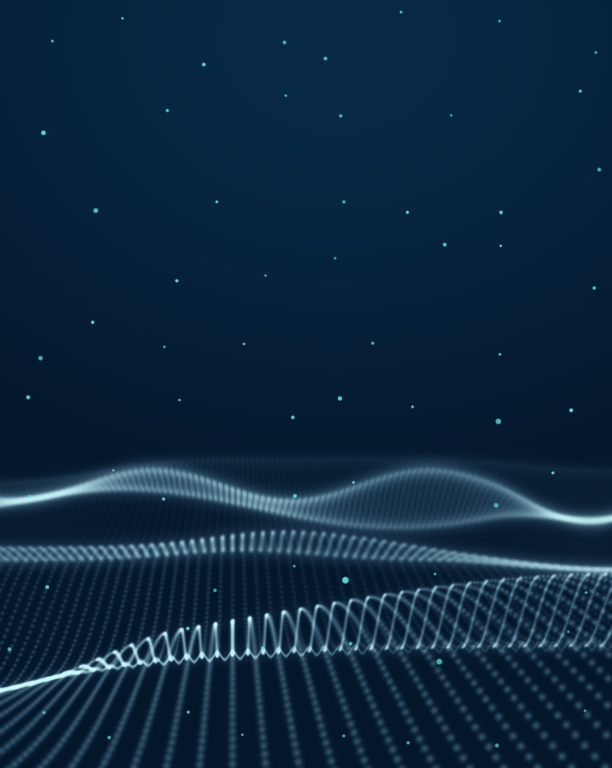
A Shadertoy shader for this background:

```glsl
// Folded waves of glowing dots under a deep blue sky with scattered teal specks.

// Palette
const vec3 NIGHT = vec3(0.012, 0.087, 0.165);
const vec3 SKY_GLOW = vec3(0.030, 0.160, 0.275);
const vec3 DOT_BLUE = vec3(0.34, 0.53, 0.64);
const vec3 DOT_WHITE = vec3(0.82, 0.99, 1.00);
const vec3 SPECK_TEAL = vec3(0.40, 0.88, 0.86);

// Layout, in canvas units
const vec2 GLOW_CENTER = vec2(0.55, 0.95);
const float VANISH_X = 0.38;
const float SPECK_ROWS = 10.0;
const float SPECK_SHARE = 0.80;

// Sheet of dots: values at each fold, from near to far
const int SHEETS = 7;
const int ROWS = 36;
const float DENSITY[8] = float[8](17.0, 36.0, 40.0, 60.0, 66.0, 100.0, 110.0, 125.0);
const float RADIUS[8] = float[8](0.0052, 0.0022, 0.0021, 0.0030, 0.0034, 0.0040, 0.0040, 0.0040);
const float STRENGTH[8] = float[8](0.62, 0.60, 0.62, 0.15, 0.11, 0.10, 0.09, 0.04);
const float GAIN[7] = float[7](1.0, 1.0, 0.9, 1.0, 0.35, 1.0, 0.5);
const float HAZE[8] = float[8](0.0, 0.05, 0.12, 0.16, 0.22, 0.40, 0.24, 0.05);
const float HAZE_WIDTH = 0.011;

vec3 hash3(vec2 cell) {
    vec3 q = fract(cell.xyx * vec3(0.1031, 0.1030, 0.0973));
    q += dot(q, q.yxz + 33.33);
    return fract((q.xxy + q.yzz) * q.zyx);
}

float bump(float x, float center, float width) {
    float d = (x - center) / width;
    return exp(-d * d);
}

// Height of each fold across the canvas
float foldHeight(int fold, float x) {
    float farDrop = smoothstep(0.8, 1.0, x);
    if (fold == 0) return -0.03;
    if (fold == 1) return 0.150 + 0.103 * smoothstep(-0.1, 1.0, x)
                        - 0.05 * (1.0 - smoothstep(0.0, 0.3, x));
    if (fold == 2) return 0.10 + 0.06 * (1.0 - exp(-4.0 * x));
    if (fold == 3) return 0.287 + 0.021 * bump(x, 0.47, 0.17) - 0.027 * smoothstep(0.6, 1.0, x);
    if (fold == 4) return 0.270 + 0.013 * bump(x, 0.40, 0.17) - 0.014 * smoothstep(0.7, 1.0, x);
    if (fold == 5) return 0.369 + 0.020 * cos(13.96 * (x - 0.25)) - 0.035 * farDrop;
    if (fold == 6) return 0.337 + 0.025 * cos(6.98 * (x - 0.20)) - 0.030 * farDrop;
    return 0.373 + 0.03 * smoothstep(0.0, 0.35, x) - 0.015 * smoothstep(0.7, 1.0, x);
}

// Light from the rows of dots between two neighbouring folds
float sheetLight(int sheet, vec2 uv, float aspect, float pixel) {
    float nearY = foldHeight(sheet, uv.x);
    float farY = foldHeight(sheet + 1, uv.x);
    if (uv.y < min(nearY, farY) - 0.015 || uv.y > max(nearY, farY) + 0.015) return 0.0;

    float light = 0.0;
    for (int row = 0; row < ROWS; row++) {
        float f = float(row) / float(ROWS);
        float ease = sheet == 0 ? f * (2.0 - f) : smoothstep(0.0, 1.0, f);
        float density = mix(DENSITY[sheet], DENSITY[sheet + 1], f);
        float radius = max(mix(RADIUS[sheet], RADIUS[sheet + 1], f), 0.8 * pixel);
        float column = (uv.x - VANISH_X) * density;
        vec2 d = vec2((column - round(column)) / density * aspect,
                      uv.y - mix(nearY, farY, ease));
        light += mix(STRENGTH[sheet], STRENGTH[sheet + 1], f) * exp(-dot(d, d) / (radius * radius));
    }
    float shade = sheet == 2 ? mix(1.0, 0.4, smoothstep(0.25, 0.55, uv.x)) : 1.0;
    return light * GAIN[sheet] * shade;
}

// Bright rippled seam along the nearest trough
float seamLight(vec2 uv, float pixel) {
    float ripple = 0.005 * smoothstep(0.05, 0.35, uv.x)
                 * cos(6.2832 * (uv.x - VANISH_X) * DENSITY[2]);
    float d = (uv.y - foldHeight(2, uv.x) - ripple) / max(0.0024, pixel);
    return exp(-d * d) * mix(1.5, 0.3, smoothstep(0.3, 0.7, uv.x));
}

// Soft light spreading from every fold
float hazeLight(vec2 uv) {
    float light = 0.0;
    for (int fold = 1; fold <= SHEETS; fold++) {
        light += HAZE[fold] * bump(uv.y, foldHeight(fold, uv.x), HAZE_WIDTH);
    }
    return light;
}

// One speck per grid cell, a few of them large
float speckLight(vec2 p, float pixel) {
    vec2 grid = p * SPECK_ROWS;
    vec2 cell = floor(grid);
    vec3 place = hash3(cell + 17.0);
    vec3 kind = hash3(cell + 71.0);
    float radius = 0.0015 + 0.0016 * kind.x * kind.x + 0.005 * pow(kind.x, 24.0);
    float d = length(grid - cell - mix(vec2(0.12), vec2(0.88), place.xy)) / SPECK_ROWS;
    float disc = 1.0 - smoothstep(radius - pixel, radius + pixel, d);
    return disc * mix(0.7, 1.0, kind.y) * step(kind.z, SPECK_SHARE);
}

void mainImage(out vec4 fragColor, in vec2 fragCoord) {
    vec2 uv = fragCoord / iResolution.xy;
    float aspect = iResolution.x / iResolution.y;
    float pixel = 1.0 / iResolution.y;
    vec2 p = vec2(uv.x * aspect, uv.y);

    // Sky
    float glowDistance = length((uv - GLOW_CENTER) * vec2(0.8 * aspect, 1.0));
    vec3 color = mix(SKY_GLOW, NIGHT, smoothstep(0.05, 0.70, glowDistance));

    // Waves
    float light = seamLight(uv, pixel) + hazeLight(uv);
    for (int sheet = 0; sheet < SHEETS; sheet++) {
        light += sheetLight(sheet, uv, aspect, pixel);
    }
    float cover = 1.0 - exp(-light);
    color = mix(color, mix(DOT_BLUE, DOT_WHITE, cover * cover * cover), cover);

    // Specks
    color = mix(color, SPECK_TEAL, speckLight(p, pixel));
    fragColor = vec4(color, 1.0);
}
```
